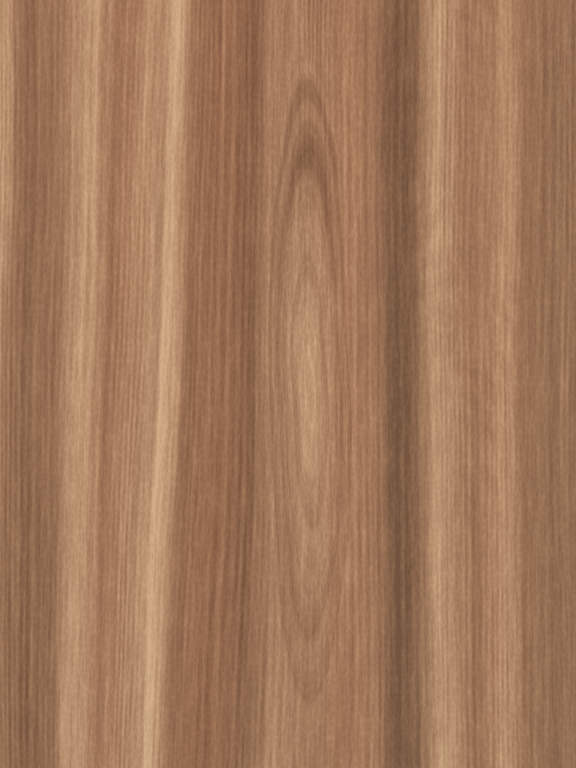
This texture is drawn by a Shadertoy shader. Its source:

```glsl
const float TAU = 6.28318;
const vec3 DARK_WOOD = vec3(0.490, 0.347, 0.256);
const vec3 MID_WOOD = vec3(0.637, 0.474, 0.358);
const vec3 PALE_WOOD = vec3(0.790, 0.640, 0.498);
const vec3 RED_TINT = vec3(0.014, -0.007, -0.010);

vec2 hash2(vec2 cell) {
    vec3 h = fract(cell.xyx * vec3(0.1031, 0.1030, 0.0973));
    h += dot(h, h.yzx + 33.33);
    return fract((h.xx + h.yz) * h.zy);
}

// Distance to the nearest scattered point, roughly centred on zero
float cellular(vec2 p) {
    vec2 cell = floor(p), local = fract(p);
    float nearest = 2.0;
    for (int j = -1; j <= 1; j++)
    for (int i = -1; i <= 1; i++) {
        vec2 offset = vec2(i, j);
        vec2 toPoint = offset + hash2(cell + offset) - local;
        nearest = min(nearest, dot(toPoint, toPoint));
    }
    return sqrt(nearest) - 0.46;
}

// Layered sines across the grain that drift slowly along it
float streaks(float across, float along, float frequency) {
    float sum = 0.0, weight = 0.5;
    for (int i = 0; i < 6; i++) {
        float k = float(i);
        float drift = 0.8 * sin(along * (2.0 + k) + k * 1.9);
        sum += weight * sin(across * frequency + drift + k * 2.3);
        frequency *= 1.63;
        weight *= 0.84;
    }
    return sum;
}

float band(float x, float center, float width) {
    float d = (x - center) / width;
    return exp(-d * d);
}

// Bend the straight grain: a lean on the left and a gentle waver
float bendGrain(vec2 uv) {
    float lean = 0.050 * (uv.y - 0.5) * band(uv.x, 0.30, 0.18);
    float waver = 0.003 * sin(uv.y * 5.0 + uv.x * 6.0)
                + 0.001 * sin(uv.y * 13.0 + uv.x * 15.0);
    return uv.x - lean + waver;
}

// Broad pale and dark boards of colour
float broadTone(float x, float y) {
    float tone = 0.49;
    tone -= 0.25 * band(x, 0.050, 0.045) * mix(1.4, 0.5, y);
    tone += 0.36 * band(x, 0.000, 0.016) * smoothstep(0.3, 0.9, y);
    tone += 0.28 * band(x, 0.140, 0.035);
    tone += 0.20 * band(x, 0.240, 0.030);
    tone += 0.40 * band(x, 0.288, 0.022);
    tone += 0.18 * band(x, 0.278, 0.006);
    tone -= 0.22 * band(x, 0.380, 0.055);
    tone -= 0.24 * band(x, 0.432, 0.014);
    tone += 0.10 * band(x, 0.475, 0.020);
    tone -= 0.20 * band(x, 0.670, 0.018);
    tone -= 0.40 * band(x, 0.706, 0.030);
    tone += 0.34 * band(x, 0.768, 0.026);
    tone += 0.18 * band(x, 0.875, 0.025);
    tone -= 0.20 * band(x, 0.970, 0.040);
    return tone;
}

// Warm hue above zero, greyish below
float warmth(float x, float y) {
    return 0.6 * band(x, 0.20, 0.04) + 0.8 * band(x, 0.37, 0.06)
         + 0.7 * band(x, 0.61, 0.05) + 0.4 * band(x, 0.86, 0.06)
         - 0.6 * band(x, 0.70, 0.04) - 0.3 * band(x, 0.97, 0.05)
         + 0.5 * (y - 0.6);
}

// Nested pointed ovals of the heart figure
float heartTone(float y, float radius) {
    float rings = streaks(radius, y * 0.4, 15.0);
    float arch = band(radius, 0.66, 0.07) + 0.7 * band(radius, 0.82, 0.035);
    float crown = smoothstep(0.58, 0.82, y);
    float core = smoothstep(0.60, 0.10, radius);
    return 0.54 + 0.085 * rings - 0.30 * arch * mix(0.25, 1.0, crown) + 0.24 * core;
}

void mainImage(out vec4 fragColor, in vec2 fragCoord) {
    vec2 uv = fragCoord / iResolution.xy;
    float x = bendGrain(uv);

    // Straight grain, replaced by the ovals near the heart
    float straight = broadTone(x, uv.y) + 0.095 * streaks(x, uv.y, 52.0);
    float heartX = 0.535 + 0.005 * sin(uv.y * 4.0 + 0.5);
    vec2 heart = vec2((uv.x - heartX) / 0.082, (uv.y - 0.49) / 0.48);
    heart.x += 0.035 * sin(uv.y * 13.0) + 0.015 * sin(uv.y * 37.0);
    float radius = length(heart);
    float tone = mix(straight, heartTone(uv.y, radius), smoothstep(1.15, 0.75, radius));

    // Pinstripes follow the boards and fade into the heart
    float pinPhase = 92.0 * x + 0.8 * sin(x * 23.0) + 0.5 * sin(x * 57.0);
    float pinDepth = mix(0.025, 0.085, smoothstep(0.4, 1.1, radius));
    tone += pinDepth * sin(TAU * pinPhase) * (0.7 + 0.3 * sin(x * 31.0 + uv.y * 3.0));

    // Long fibres, short fibres and fine pores
    tone += 0.18 * cellular(vec2(x * 80.0, uv.y * 4.0));
    tone += 0.22 * cellular(vec2(x * 180.0, uv.y * 20.0));
    tone += 0.17 * cellular(vec2(uv.x * 190.0, uv.y * 130.0));

    // Faint cross figure in irregular patches on the right
    float figure = smoothstep(0.62, 0.72, uv.x) * smoothstep(0.97, 0.85, uv.x);
    figure *= 0.6 + 0.4 * sin(uv.y * 11.0 + 3.0 * sin(uv.x * 17.0));
    tone += 0.15 * figure * cellular(vec2(uv.x * 17.0, uv.y * 42.0 + 3.0 * sin(uv.x * 14.0)));

    vec3 color = mix(DARK_WOOD, MID_WOOD, clamp(tone * 2.0, -0.2, 1.0));
    color = mix(color, PALE_WOOD, clamp(tone * 2.0 - 1.0, 0.0, 1.2));
    color += RED_TINT * warmth(x, uv.y);
    fragColor = vec4(color, 1.0);
}
```
